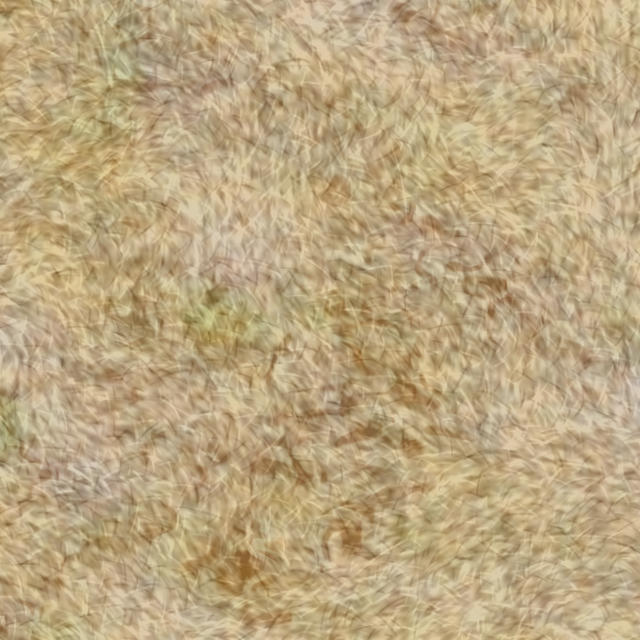
This texture is drawn by a Shadertoy shader. Its source:

```glsl
// Dry, matted grass seen from above: drifting diagonal patches of straw and grey,
// fine grain smeared along a wandering lay direction, brown hollows between tufts,
// and layers of short tapered blades with a few long pale stalks on top.

#define LAY_ANGLE -0.55     // main direction of the grass, radians
#define LAY_WANDER 2.6      // how far the direction drifts
#define GRAIN_SCALE 150.0   // fine grain cells across the canvas
#define GRAIN_TONE 4.2      // contrast of the fine grain
#define PATCH_TONE 2.3      // contrast of the broad patches
#define BLADE_LAYERS 6
#define BLADE_TONE 0.95     // contrast of the blades
#define HOLLOW_TONE 1.9     // depth of the dark hollows
#define HUE_SHIFT 0.17      // straw yellow against pinkish grey
#define BASE_COLOR vec3(0.735, 0.655, 0.517)
#define TONE_STEP vec3(0.066, 0.073, 0.073)

float hash(vec2 p) {
    return fract(sin(dot(p, vec2(127.1, 311.7))) * 43758.5);
}

float noise(vec2 p) {
    vec2 i = floor(p), f = fract(p);
    f = f * f * (3.0 - 2.0 * f);
    return mix(mix(hash(i), hash(i + vec2(1, 0)), f.x),
               mix(hash(i + vec2(0, 1)), hash(i + vec2(1, 1)), f.x), f.y);
}

float fbm(vec2 p) {
    float sum = 0.0, weight = 0.5;
    for (int i = 0; i < 4; i++) {
        sum += weight * noise(p);
        p = mat2(1.6, 1.2, -1.2, 1.6) * p + 17.3;
        weight *= 0.5;
    }
    return sum / 0.9375;
}

vec2 direction(float angle) {
    return vec2(cos(angle), sin(angle));
}

float layAngle(vec2 p) {
    return LAY_ANGLE + LAY_WANDER * (noise(p * 5.0 + 40.0) - 0.5);
}

// Coordinates along and across the main lay, for diagonal bands
vec2 bandSpace(vec2 p) {
    vec2 d = direction(LAY_ANGLE);
    return vec2(dot(p, d), dot(p, vec2(-d.y, d.x)));
}

// Fine noise averaged along the local lay
float smearedGrain(vec2 p) {
    vec2 d = direction(layAngle(p));
    float sum = 0.0;
    for (int i = -3; i <= 3; i++)
        sum += noise((p + d * float(i) * 0.0021) * GRAIN_SCALE);
    return sum / 7.0 - 0.5;
}

// Soft tapered blade centred on the origin
float blade(vec2 p, float angle, float halfLength, float width) {
    vec2 d = direction(angle);
    float along = dot(p, d);
    float across = dot(p, vec2(-d.y, d.x));
    across += 0.12 * along * along / halfLength;
    float taper = 1.0 - smoothstep(0.45, 1.0, abs(along) / halfLength);
    return taper * (1.0 - smoothstep(0.15 * width, width, abs(across)));
}

// Signed tone of one layer of blades, one per grid cell
float bladeLayer(vec2 p, float cells, float seed, float spread, float density, float lightShare) {
    float tone = 0.0;
    for (int y = -1; y <= 1; y++)
    for (int x = -1; x <= 1; x++) {
        vec2 cell = floor(p * cells) + vec2(x, y);
        vec2 key = cell + seed * 13.7;
        vec2 centre = (cell + vec2(hash(key), hash(key + 5.3))) / cells;
        float angle = layAngle(centre) + spread * (hash(key + 9.1) - 0.5);
        float halfLength = mix(0.35, 0.85, hash(key + 2.7)) / cells;
        float width = mix(0.0024, 0.0042, hash(key + 7.9));
        float strength = mix(0.5, 1.3, hash(key + 3.3));
        float shade = hash(key + 11.9) < lightShare ? strength : -strength;
        tone += shade * step(hash(key + 15.1), density) * blade(p - centre, angle, halfLength, width);
    }
    return tone;
}

void mainImage(out vec4 fragColor, in vec2 fragCoord) {
    vec2 p = fragCoord / iResolution.y;
    vec2 band = bandSpace(p);

    // Broad patches, tufts and grain
    float patches = fbm(band * vec2(3.5, 6.5) + 3.0) - 0.5;
    float tufts = noise(p * 27.0 + 8.0) - 0.5;
    float tone = 0.22 + PATCH_TONE * patches + 1.1 * tufts;
    tone += GRAIN_TONE * smearedGrain(p) + 1.3 * (noise(p * 92.0) - 0.5);

    // Blades, from short and dense to longer and sparser
    for (int i = 0; i < BLADE_LAYERS; i++) {
        float layer = float(i);
        tone += BLADE_TONE * bladeLayer(p, 42.0 - 4.0 * layer, layer + 1.0, 2.4, 0.85, 0.54);
    }
    tone += 1.1 * bladeLayer(p, 10.0, 21.0, 1.6, 0.25, 1.0);

    // Dark gaps gather where the patches are already shaded
    float shaded = smoothstep(0.08, -0.2, patches);
    float gaps = smoothstep(0.52, 0.85, noise(p * 48.0 + 4.0 * vec2(tufts, patches)));
    float hollow = gaps * shaded;
    tone -= HOLLOW_TONE * hollow;
    tone = clamp(tone, -3.6, 1.9);

    // Hue drifts between yellow straw, grey thatch, brown and a trace of green
    float straw = fbm(band * vec2(4.0, 7.0) + 31.0) - 0.5;
    straw += 0.25 * (noise(p * 55.0 + 6.0) - 0.5);
    float rust = noise(p * 34.0 + 60.0) - 0.5;
    float moss = smoothstep(0.68, 0.9, noise(p * 6.0 + 71.0)) * shaded;
    vec3 color = BASE_COLOR + TONE_STEP * tone;
    color += HUE_SHIFT * straw * vec3(0.18, 0.05, -1.0);
    color += rust * vec3(0.035, -0.02, -0.035);
    color += hollow * vec3(0.025, -0.005, -0.02) + moss * vec3(-0.035, 0.005, -0.05);

    fragColor = vec4(clamp(color, 0.0, 1.0), 1.0);
}
```
